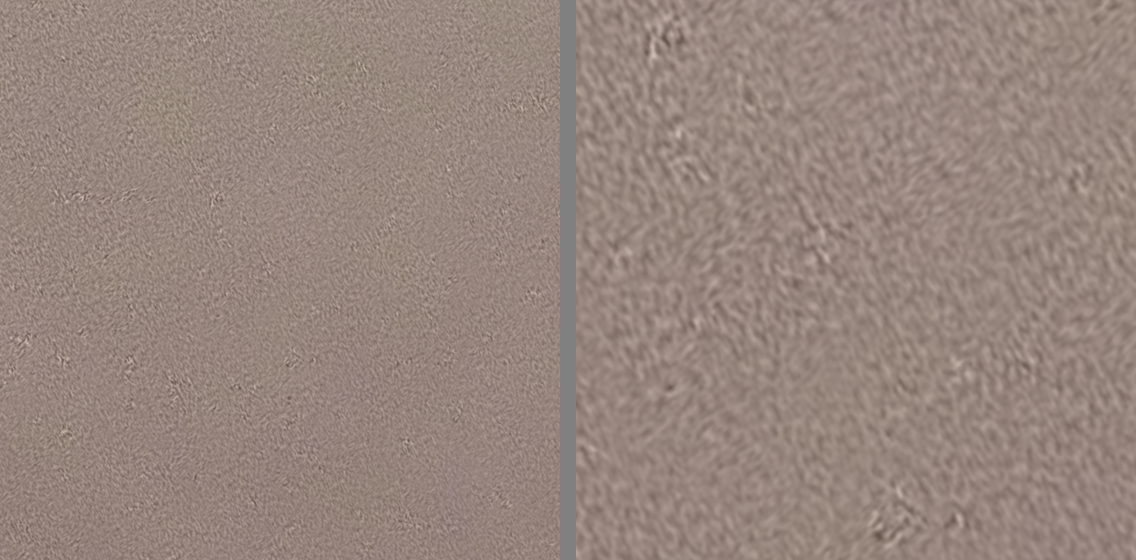
Left, the full canvas; right, a detail of the centre.
Write a WebGL 2 fragment shader that draws this texture.

```glsl
#version 300 es
precision highp float;

uniform vec2 u_resolution;
out vec4 fragColor;

// Integer hash giving a value in 0..1 per lattice cell
float hash(vec2 cell, uint seed) {
  uvec2 q = uvec2(ivec2(cell) + 4096);
  uint h = q.x * 1597334673u ^ q.y * 3812015801u ^ seed * 2654435769u;
  h = (h ^ (h >> 16)) * 2246822519u;
  h = (h ^ (h >> 13)) * 3266489917u;
  return float((h ^ (h >> 16)) >> 8) / 16777216.0;
}

float slope(vec2 cell, vec2 offset, uint seed) {
  float a = 6.28318 * hash(cell, seed);
  return dot(vec2(cos(a), sin(a)), offset);
}

// Gradient noise, roughly -0.7..0.7
float noise(vec2 p, uint seed) {
  vec2 i = floor(p), f = p - i;
  vec2 w = f * f * f * (f * (f * 6.0 - 15.0) + 10.0);
  vec2 e = vec2(1.0, 0.0);
  float low = mix(slope(i, f, seed), slope(i + e, f - e, seed), w.x);
  float high = mix(slope(i + e.yx, f - e.yx, seed), slope(i + 1.0, f - 1.0, seed), w.x);
  return mix(low, high, w.y);
}

float fbm(vec2 p, uint seed) {
  float sum = 0.0, amp = 1.0;
  for (uint k = 0u; k < 3u; k++) {
    sum += amp * noise(p, seed + k);
    p = p * 2.03 + 7.3;
    amp *= 0.6;
  }
  return sum;
}

// Short fibres lying along the given angle
float grain(vec2 p, float angle, uint seed) {
  vec2 along = vec2(cos(angle), sin(angle));
  vec2 q = vec2(dot(p, along), dot(p, vec2(-along.y, along.x)));
  return noise(q * vec2(125.0, 215.0), seed) + 0.45 * noise(q * vec2(210.0, 290.0), seed + 1u);
}

void main() {
  vec2 p = gl_FragCoord.xy / u_resolution;

  // Fibre direction drifts between steep and shallow
  float turn = smoothstep(-0.1, 0.5, fbm(p * 13.0, 11u));
  float fibres = mix(grain(p, -1.08, 21u), grain(p, 0.75, 31u), turn);

  // Relief is stronger to the upper left and in small rough clusters
  float side = clamp(0.55 - 0.75 * (p.x - 0.5) + 0.3 * (p.y - 0.5), 0.0, 1.0);
  float patches = fbm(p * 9.0, 41u);
  float clusters = smoothstep(0.22, 0.75, fbm(p * 24.0, 51u) + 0.25 * patches);
  float relief = 0.115 + 0.05 * side + 0.05 * patches + (0.12 + 0.1 * side) * clusters;
  float light = fibres * max(relief, 0.07);

  // Broad shading and faint warm and violet tints
  vec3 color = vec3(0.592, 0.524, 0.492);
  color += 0.022 * (p.y - 0.5) + 0.012 * fbm(p * 4.0, 61u);
  float tint = fbm(p * 5.0, 71u) + 0.35 * noise(p * 70.0, 81u);
  color += tint * vec3(0.002, -0.006, 0.014);
  color += vec3(-0.004, 0.006, -0.004) * (p.y - 0.5);
  color += light * vec3(1.0, 1.0, 0.98);

  fragColor = vec4(clamp(color, 0.0, 1.0), 1.0);
}
```
